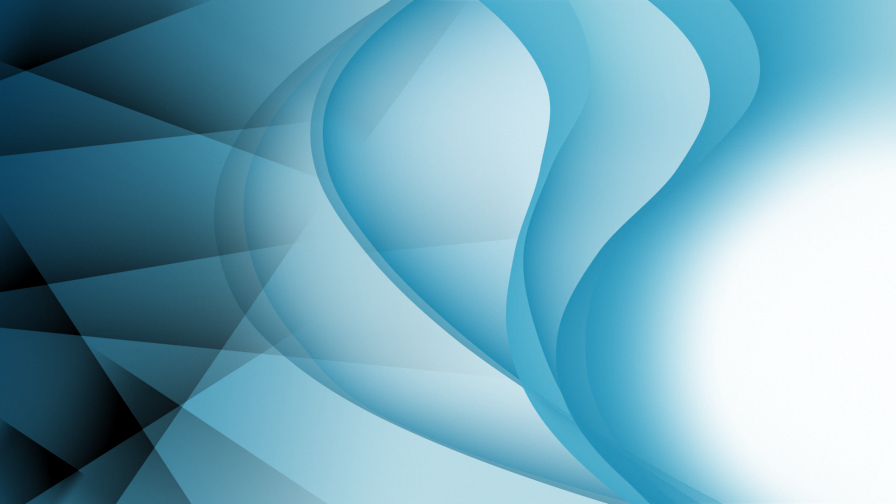
A WebGL 2 fragment shader for this background:

```glsl
#version 300 es
precision highp float;
// Layered translucent blue waves over a faceted dark field, with a white glow at right.

uniform vec2 u_resolution;
out vec4 outColor;

const vec3 DEEP  = vec3(0.02, 0.27, 0.42);
const vec3 STEEL = vec3(0.27, 0.60, 0.72);
const vec3 TEAL  = vec3(0.13, 0.56, 0.71);
const vec3 CYAN  = vec3(0.25, 0.66, 0.79);
const vec3 SKY   = vec3(0.46, 0.76, 0.84);
const vec3 PALE  = vec3(0.72, 0.86, 0.90);
const vec3 MIST  = vec3(0.84, 0.92, 0.95);
const vec3 WHITE = vec3(1.0);
const vec2 GLOW_CENTER = vec2(1.76, 0.306);
const float GLOW_INNER = 0.32;
const float GLOW_OUTER = 0.60;
const float FACET_DEPTH = 0.42;
const float FACET_FADE = 0.16;
const float GRAIN = 0.008;
const int SPANS = 6;
const int FACETS = 12;

// Facet edges as start and end; the shade falls to the left of each.
const vec4 FACET[FACETS] = vec4[FACETS](
    vec4(0.00, 0.84, 0.42, 1.00), vec4(0.05, 0.86, 0.65, 0.64),
    vec4(0.00, 0.69, 0.63, 0.76), vec4(0.00, 0.42, 0.60, 0.52),
    vec4(0.38, 0.00, 0.00, 0.58), vec4(0.23, 0.00, 0.62, 0.57),
    vec4(0.00, 0.35, 1.00, 0.25), vec4(0.65, 0.00, 0.20, 0.30),
    vec4(0.15, 0.07, 0.00, 0.17), vec4(0.05, 0.00, 0.60, 0.35),
    vec4(0.74, 0.74, 0.93, 1.00), vec4(0.75, 0.50, 1.06, 0.53));

float hash(vec2 p) {
    return fract(sin(dot(p, vec2(127.1, 311.7))) * 43758.5453);
}

// Smooth x position at height y, through knots spaced evenly from top to bottom.
float spline(float y, float k[7]) {
    float s = clamp((1.0 - y) * float(SPANS), 0.0, float(SPANS));
    int i = min(int(s), SPANS - 1);
    float t = s - float(i);
    float b = k[i], c = k[i + 1];
    float a = i > 0 ? k[i - 1] : 3.0 * k[0] - 3.0 * k[1] + k[2];
    float d = i < SPANS - 1 ? k[i + 2] : 3.0 * k[6] - 3.0 * k[5] + k[4];
    return b + 0.5 * t * (c - a + t * (2.0 * a - 5.0 * b + 4.0 * c - d
        + t * (3.0 * (b - c) + d - a)));
}

// Signed distance to a wave edge, positive on its right.
float wave(vec2 p, float k[7]) {
    const float STEP = 0.004;
    float x = spline(p.y, k);
    float slope = (spline(p.y + STEP, k) - spline(p.y - STEP, k)) / (2.0 * STEP);
    return (p.x - x) * inversesqrt(1.0 + slope * slope);
}

// Sheet that begins at a wave edge and fades from edge colour to body colour.
vec3 sheet(vec3 under, float d, vec3 edge, vec3 body, float width, float opacity) {
    float aa = 0.8 / u_resolution.y;
    vec3 paint = mix(edge, body, 1.0 - exp(-max(d, 0.0) / width));
    return mix(under, paint, opacity * smoothstep(-aa, aa, d));
}

// Combined shade of the straight facets.
float facets(vec2 p) {
    float aa = 0.8 / u_resolution.y;
    float shade = 0.0;
    for (int i = 0; i < FACETS; i++) {
        vec2 along = FACET[i].zw - FACET[i].xy;
        vec2 q = p - FACET[i].xy;
        float t = dot(q, along) / dot(along, along);
        float side = (along.x * q.y - along.y * q.x) / length(along);
        float ends = smoothstep(-0.15, 0.02, t) * smoothstep(1.1, 0.75, t);
        shade += ends * smoothstep(-aa, aa, side) * exp(-max(side, 0.0) / FACET_FADE);
    }
    return shade;
}

void main() {
    vec2 p = gl_FragCoord.xy / u_resolution.y;
    p.x += 0.5 * (16.0 / 9.0 - u_resolution.x / u_resolution.y);

    // Dark field, lighter toward the lower right
    float t = p.x + 0.2 * (1.0 - p.y);
    vec3 col = mix(DEEP, STEEL, smoothstep(-0.12, 0.55, t));
    col = mix(col, PALE, smoothstep(0.4, 1.05, t));

    // Left sweeping sheets
    vec3 body = mix(PALE, WHITE, 0.65 * smoothstep(0.55, 0.1, p.y));
    float a = wave(p, float[7](0.778, 0.556, 0.442, 0.433, 0.521, 0.764, 1.208));
    float b = wave(p, float[7](0.800, 0.595, 0.495, 0.495, 0.583, 0.775, 1.260));
    float c = wave(p, float[7](0.775, 0.637, 0.625, 0.725, 0.896, 1.134, 1.390));
    float d = wave(p, float[7](0.822, 0.664, 0.650, 0.750, 0.920, 1.146, 1.435));
    col = sheet(col, a, STEEL * 0.9, PALE, 0.15, 0.75);
    col = sheet(col, b, STEEL, body, 0.10, 0.85);
    col = sheet(col, c, STEEL, SKY, 0.08, 0.85);
    col = sheet(col, d, TEAL, MIST, 0.13, 0.95);
    col *= 1.0 - facets(p) * mix(FACET_DEPTH, 0.05, smoothstep(0.1, 0.75, p.x));

    // Right ribbons, paler near the top
    float high = smoothstep(0.55, 0.95, p.y);
    vec3 edge = mix(TEAL, SKY, high);
    float e = wave(p, float[7](0.949, 1.083, 1.072, 1.021, 1.007, 1.076, 1.250));
    float f = wave(p, float[7](1.127, 1.171, 1.093, 1.039, 1.067, 1.146, 1.290));
    float g = wave(p, float[7](1.285, 1.407, 1.345, 1.188, 1.106, 1.139, 1.300));
    float h = wave(p, float[7](1.447, 1.505, 1.380, 1.213, 1.162, 1.197, 1.343));
    col = sheet(col, e, CYAN, SKY, 0.12, 0.92);
    col = sheet(col, f, edge, mix(PALE, MIST, 0.4), 0.12, 0.95);
    col = sheet(col, g, mix(TEAL, CYAN, high), SKY, 0.20, 0.95);

    // White glow behind the last ribbon
    vec3 air = mix(CYAN, mix(SKY, PALE, 0.6), smoothstep(1.48, 1.85, p.x));
    air = mix(air, WHITE, smoothstep(GLOW_OUTER, GLOW_INNER, distance(p, GLOW_CENTER)));
    col = sheet(col, h, mix(TEAL, air, 0.3), air, 0.06, 0.97);

    // Crossing folds at the foot of the ribbons
    float fold = exp(-abs(c) / 0.02) * step(c, 0.0) + exp(-abs(d) / 0.02) * step(d, 0.0);
    col = mix(col, TEAL, 0.3 * fold * smoothstep(0.0, 0.03, e));

    col += GRAIN * (hash(floor(p * 288.0)) - 0.5);
    outColor = vec4(clamp(col, 0.0, 1.0), 1.0);
}
```
